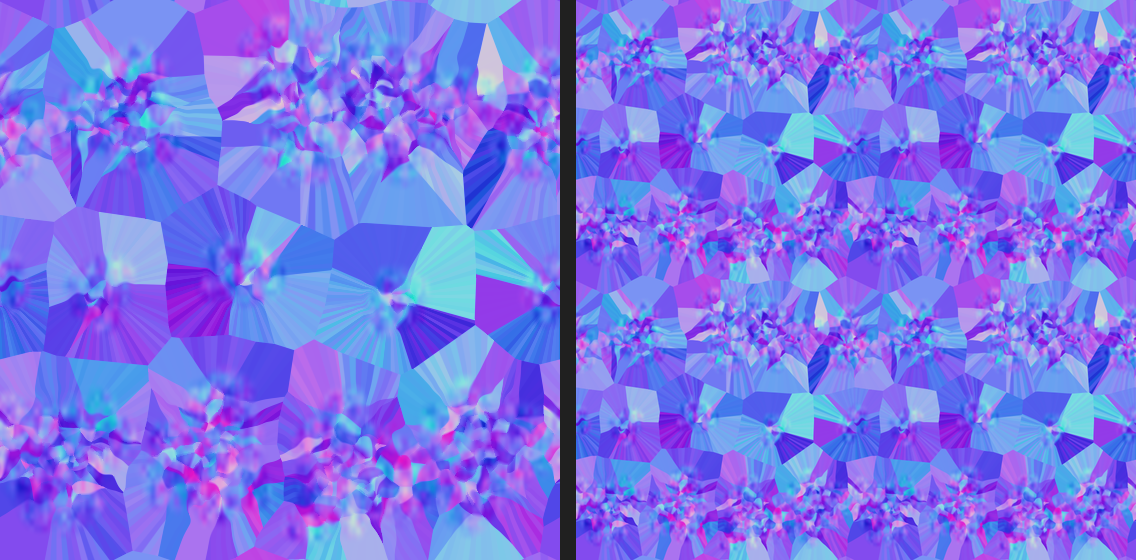
Left: one tile. Right: repeated 2 by 2.
Reproduce this texture map procedurally as a Shadertoy shader.

```glsl
vec3 hash3(vec2 p) {
    vec3 q = fract(p.xyx * vec3(0.1031, 0.1030, 0.0973));
    q += dot(q, q.yxz + 33.33);
    return fract((q.xxy + q.yzz) * q.zyx);
}

// Value noise that wraps after a whole number of cells
vec3 wrapNoise(vec2 uv, vec2 cells) {
    vec2 p = uv * cells, i = floor(p), f = fract(p);
    f = f * f * (3.0 - 2.0 * f);
    vec2 a = mod(i, cells), b = mod(i + 1.0, cells);
    return mix(mix(hash3(a), hash3(vec2(b.x, a.y)), f.x),
               mix(hash3(vec2(a.x, b.y)), hash3(b), f.x), f.y);
}

// One facet: its own slope, a rounded bulge near the seed, radial streaks far away
vec2 facetSlope(vec2 id, vec2 fromSeed, vec2 fromCentre, float detail) {
    vec3 h = hash3(id + 41.0), g = hash3(id + 97.0);
    vec2 slope = (h.xy + g.xy - 1.0) * vec2(0.34, 0.39);
    slope += (hash3(vec2(id.y, 5.0)).xy - 0.5) * 0.10;

    float turn = (atan(fromCentre.y, fromCentre.x) / 6.2831853 + 0.5) * 110.0;
    float ray = floor(turn);
    vec2 streak = mix(hash3(vec2(mod(ray, 110.0), id.y)).xy,
                      hash3(vec2(mod(ray + 1.0, 110.0), id.y)).xy,
                      smoothstep(0.35, 0.65, fract(turn))) - 0.5;
    slope += streak * 0.24 * h.z * h.z * (1.0 - detail);
    return slope + fromSeed * 5.0 * (g.z - 0.2) * detail;
}

void mainImage(out vec4 fragColor, in vec2 fragCoord) {
    vec2 uv = fragCoord / iResolution.xy;
    vec2 warp = (wrapNoise(uv, vec2(44.0, 32.0)).xy - 0.5) * 0.022;

    float near1 = 9.0, near2 = 9.0;
    vec2 seed1, seed2, id1, id2, centre1, centre2;

    // Three rows of clusters: dense, sparse, dense
    for (int k = 0; k < 12; k++) {
        float row = float(k / 4), column = float(k % 4), cluster = float(k) * 13.0 + 3.0;
        bool sparse = k / 4 == 1;
        vec3 h = hash3(vec2(cluster, 71.0));
        vec2 centre = vec2((column + 0.5 + 0.45 * (h.x - 0.5) + 0.3 * row) / 4.0,
                           0.16 + 0.32 * row + (h.y - 0.5) * (sparse ? 0.16 : 0.07));
        vec2 size = sparse ? vec2(0.03 + 0.03 * h.z, 0.055)
                           : vec2(0.08 + 0.06 * h.z, 0.10 + 0.04 * h.x);
        vec2 q = uv - centre;
        q -= round(q);
        q += warp * (1.0 - smoothstep(0.7, 1.4, length(q / size)));
        if (length(q) - 1.15 * max(size.x, size.y) > near2) continue;

        // Seeds scattered over a lobed disc
        int count = sparse ? 15 : 95;
        for (int i = 0; i < count; i++) {
            vec2 id = vec2(float(i) + 7.0, cluster);
            vec3 s = hash3(id);
            float angle = s.x * 6.2831853;
            float reach = sqrt(s.y) * (0.85 + 0.28 * sin(3.0 * angle + h.y * 20.0));
            vec2 d = q - size * reach * vec2(cos(angle), sin(angle));
            d -= round(d);
            float dist = length(d);
            if (dist < near1) {
                near2 = near1; seed2 = seed1; id2 = id1; centre2 = centre1;
                near1 = dist; seed1 = d; id1 = id; centre1 = q;
            } else if (dist < near2) {
                near2 = dist; seed2 = d; id2 = id; centre2 = q;
            }
        }
    }

    // Crisp borders in the open, softer ones inside clusters
    float detail = 1.0 - smoothstep(0.014, 0.045, near1);
    float border = 0.5 * (near2 * near2 - near1 * near1) / max(length(seed1 - seed2), 1e-4);
    float blur = mix(0.0012, 0.009, detail * hash3(id1 + id2).x);
    vec2 slope = mix(facetSlope(id2, seed2, centre2, detail),
                     facetSlope(id1, seed1, centre1, detail),
                     smoothstep(-blur, blur, border));

    // Fine petal relief
    vec2 relief = wrapNoise(uv + 0.37, vec2(64.0, 36.0)).xy - 0.5;
    relief += 0.5 * (wrapNoise(uv + 0.11, vec2(120.0, 80.0)).yz - 0.5);
    slope += relief * vec2(0.30, 0.32) * detail;

    // Slope to colour: red and green lean, blue stays high
    vec2 tint = clamp(vec2(0.505, 0.455) + slope, 0.08, 0.88);
    float blue = 0.955 - 0.55 * dot(tint - 0.5, tint - 0.5);
    fragColor = vec4(tint, blue, 1.0);
}
```
